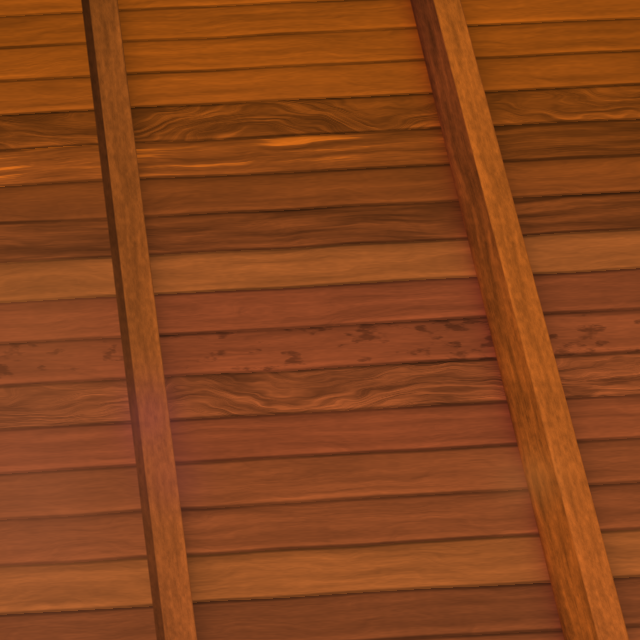
Give the GLSL for this texture, as a WebGL 1 fragment shader.

```glsl
precision highp float;
uniform vec2 u_resolution;

float hash(vec2 p) {
  return fract(sin(dot(p, vec2(127.1, 311.7))) * 43758.5453);
}

float noise(vec2 p) {
  vec2 i = floor(p), f = fract(p);
  f = f * f * (3.0 - 2.0 * f);
  return mix(mix(hash(i), hash(i + vec2(1.0, 0.0)), f.x),
             mix(hash(i + vec2(0.0, 1.0)), hash(i + 1.0), f.x), f.y);
}

float fbm(vec2 p) {
  float sum = 0.0, amp = 0.5;
  for (int i = 0; i < 4; i++) {
    sum += amp * noise(p);
    p = p * 2.03 + 17.3;
    amp *= 0.5;
  }
  return sum;
}

float rightOf(float x, float edge) {
  return smoothstep(-0.0017, 0.0017, x - edge);
}

float isBoard(float board, float index) {
  return 1.0 - step(0.5, abs(board - index));
}

float glow(vec2 p, vec2 center, vec2 size) {
  vec2 d = (p - center) / size;
  return exp(-dot(d, d));
}

vec3 boards(vec2 p, float panel) {
  // Tilted rows that widen towards the bottom
  float wobble = 0.003 * (noise(vec2(p.x * 9.0, p.y * 14.0)) - 0.5);
  float depth = p.y + (0.046 + 0.015 * p.y) * (p.x - 0.45) + wobble;
  float row = (sqrt(max(0.002522 + 0.003616 * (depth - 0.0534), 0.0)) - 0.05022) / 0.001808 + 1.0;
  float board = floor(row), across = fract(row);
  float pick = hash(vec2(board, panel + 3.0));

  vec3 color = mix(vec3(0.59, 0.295, 0.065), vec3(0.55, 0.28, 0.14), smoothstep(0.05, 0.5, p.y));
  color = mix(color, vec3(0.57, 0.295, 0.15), smoothstep(0.6, 1.0, p.y));
  color *= 0.97 + 0.1 * (pick - 0.5);

  // Individual board tones
  float rightPanel = step(1.5, panel);
  float dark = isBoard(board, 3.0) + isBoard(board, 6.0);
  float red = isBoard(board, 8.0) + isBoard(board, 9.0) + isBoard(board, 11.0);
  float light = isBoard(board, 7.0) + isBoard(board, 14.0);
  float streaked = isBoard(board, 4.0) + isBoard(board, 6.0);
  float figured = isBoard(board, 3.0) + isBoard(board, 10.0);
  color *= 1.0 - 0.15 * dark - 0.1 * isBoard(board, 5.0) - 0.14 * isBoard(board, 15.0);
  color *= 1.0 - rightPanel * (0.22 * isBoard(board, 4.0) + 0.14 * isBoard(board, 8.0));
  color = mix(color, vec3(0.53, 0.255, 0.14), 0.7 * red * (1.0 - 0.5 * rightPanel));
  color = mix(color, vec3(0.62, 0.345, 0.15), 0.65 * light);

  // Long fibres, wavy figure and fine pores
  vec2 seed = vec2(board * 7.1 + panel * 3.7, board * 13.0);
  float bend = fbm(p * vec2(5.0, 16.0) + seed);
  float fibre = fbm(vec2(p.x * 6.0, depth * 120.0 + bend * 3.0) + seed);
  float figure = fbm(vec2(p.x * 12.0, depth * 170.0 + bend * 18.0) + seed);
  float pores = noise(vec2(p.x * 110.0, depth * 420.0) + seed);
  color *= 1.0 + (fibre - 0.47) * (0.3 + 0.55 * streaked);
  color *= 1.0 + (figure - 0.47) * (0.16 + 0.6 * figured);
  color *= 0.97 + 0.06 * pores;
  color += vec3(0.16, 0.08, 0.0) * isBoard(board, 4.0) * smoothstep(0.5, 0.7, fibre) * (1.0 - rightPanel);
  color *= 1.0 - 0.25 * isBoard(board, 9.0) * smoothstep(0.52, 0.72, fbm(p * vec2(35.0, 80.0)));

  // Shaded joints with a thin lit lip
  float seamDist = min(across, 1.0 - across);
  float strength = 0.4 + 0.6 * noise(vec2(p.x * 7.0, floor(row + 0.5) * 5.3));
  color *= 1.0 - 0.36 * strength * (1.0 - smoothstep(0.015, 0.075, seamDist));
  color *= 1.0 - 0.12 * (1.0 - smoothstep(0.0, 0.25, across));
  color *= 1.0 + 0.09 * smoothstep(0.8, 0.9, across) * (1.0 - smoothstep(0.91, 0.97, across));
  return color;
}

vec3 beamWood(vec3 base, float u, float t, float contrast) {
  float grain = fbm(vec2(u * 130.0 + 2.0 * noise(vec2(t * 9.0, u * 20.0)), t * 14.0));
  float speck = fbm(vec2(u * 190.0, t * 110.0));
  return base * (1.0 + contrast * (grain - 0.47) + 0.3 * (speck - 0.47));
}

void main() {
  vec2 p = gl_FragCoord.xy / u_resolution;
  p.y = 1.0 - p.y;
  float x = p.x, t = p.y;

  // Beam edges, leaning to the right as they descend
  float leftShade = 0.127 + 0.118 * t;
  float leftFace = 0.139 + 0.119 * t;
  float leftEnd = 0.183 + 0.125 * t;
  float rightShade = 0.641 + 0.241 * t;
  float rightFace = 0.677 + 0.258 * t;
  float rightEnd = 0.719 + 0.264 * t;

  float panel = step(leftFace, x) + step(rightFace, x);
  vec3 color = boards(p, panel);

  // Contact shadows beside the beams
  color *= 1.0 - 0.2 * exp(-max(x - leftEnd, 0.0) * 55.0) * step(leftFace, x);
  color *= 1.0 - vec3(0.15, 0.28, 0.2) * exp(-abs(x - rightShade) * 65.0);
  color *= 1.0 - 0.15 * exp(-max(x - rightEnd, 0.0) * 60.0) * step(rightFace, x);

  // Left beam
  vec3 side = beamWood(mix(vec3(0.25, 0.125, 0.045), vec3(0.38, 0.19, 0.085), t), x - leftShade, t, 0.3);
  vec3 face = beamWood(mix(vec3(0.5, 0.265, 0.09), vec3(0.58, 0.3, 0.13), t), x - leftFace, t, 0.3);
  face *= 1.0 + 0.12 * exp(-abs(x - leftEnd + 0.003) * 250.0);
  color = mix(color, side, rightOf(x, leftShade) * (1.0 - rightOf(x, leftEnd)));
  color = mix(color, face, rightOf(x, leftFace) * (1.0 - rightOf(x, leftEnd)));

  // Right beam
  side = mix(vec3(0.39, 0.18, 0.075), vec3(0.54, 0.265, 0.085), smoothstep(0.0, 0.65, t));
  side = beamWood(side, x - rightShade, t, 0.65);
  side *= 1.0 - vec3(0.2, 0.32, 0.25) * exp(-max(x - rightShade, 0.0) * 170.0);
  face = beamWood(mix(vec3(0.62, 0.325, 0.1), vec3(0.65, 0.335, 0.13), t), x - rightFace, t, 0.3);
  face *= 1.0 + 0.1 * exp(-abs(x - rightFace - 0.003) * 250.0);
  color = mix(color, side, rightOf(x, rightShade) * (1.0 - rightOf(x, rightEnd)));
  color = mix(color, face, rightOf(x, rightFace) * (1.0 - rightOf(x, rightEnd)));

  // Hazy reflections
  color = mix(color, vec3(0.62, 0.36, 0.25), 0.3 * glow(p, vec2(0.04, 0.78), vec2(0.17, 0.22)));
  color = mix(color, vec3(0.58, 0.34, 0.16), 0.25 * glow(p, vec2(0.06, 0.5), vec2(0.13, 0.13)));
  color = mix(color, vec3(0.6, 0.27, 0.34), 0.32 * glow(p, vec2(0.235, 0.65), vec2(0.045, 0.06)));
  color = mix(color, vec3(0.58, 0.27, 0.28), 0.25 * glow(p, vec2(0.27, 0.75), vec2(0.05, 0.05)));
  color = mix(color, vec3(0.66, 0.43, 0.22), 0.32 * glow(p, vec2(0.825, 0.75), vec2(0.05, 0.045)));
  gl_FragColor = vec4(clamp(color, 0.0, 1.0), 1.0);
}
```
